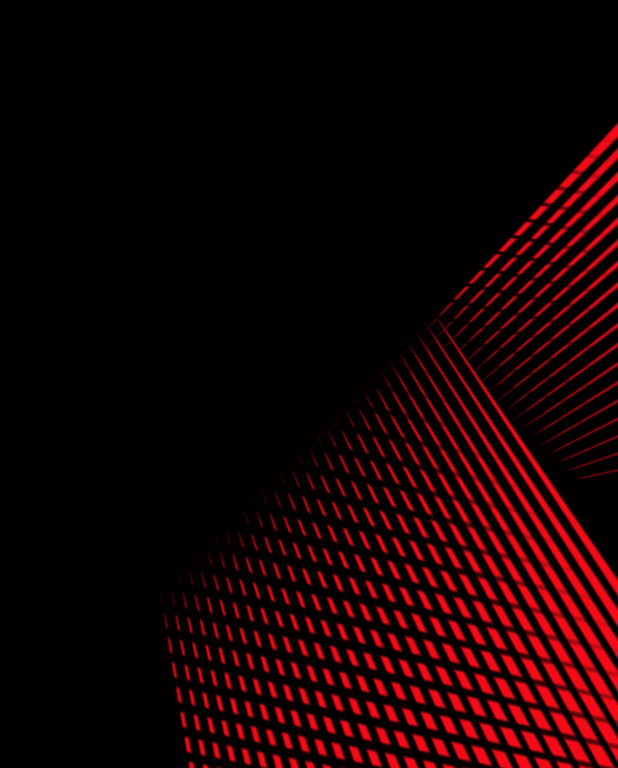
Reproduce this background procedurally as a Shadertoy shader.

```glsl
// Coverage of a soft-edged strip at a given distance from its centre line
float strip(float dist, float halfWidth) {
    float soft = max(0.0025, 0.9 / iResolution.y);
    return smoothstep(-soft, soft, halfWidth - dist);
}

// Dashes cut by slightly tilted rows; 1 inside a dash, 0 in a gap
float dashes(vec2 p, float rows, float halfLength) {
    float phase = fract((1.0 - p.y - 0.2 * p.x) * rows);
    return 1.0 - smoothstep(halfLength - 0.09, halfLength + 0.09, abs(phase - 0.47));
}

// Strands falling from the diagonal ridge to the bottom edge
float lowerFan(vec2 p) {
    float light = 0.0;
    for (int i = 0; i <= 30; i++) {
        float s = float(i) / 30.0;
        vec2 top = mix(vec2(0.561, 0.598), vec2(0.206, 0.246), s);
        float bottomX = 0.962 - 0.712 * s * (1.25 - 0.25 * s);
        float depth = (top.y - p.y) / top.y;
        if (depth < 0.0) continue;

        float dist = abs(p.x - mix(top.x, bottomX, depth)) * mix(0.84, 0.98, s);
        float body = strip(dist, 0.0002 + depth * mix(0.0092, 0.0028, s));
        float fade = smoothstep(0.0, mix(0.035, 0.1, s), top.y - p.y);
        float cut = dashes(p, 32.0, mix(0.43, 0.3, smoothstep(0.0, 0.6, s)));
        cut = mix(1.0, cut, 0.96 * smoothstep(0.0, 0.32, s));
        light = max(light, body * fade * cut);
    }
    return light;
}

// Strands rising from the fold to the right edge
float upperFan(vec2 p) {
    float light = 0.0;
    for (int i = 0; i <= 17; i++) {
        float u = float(i) / 17.0;
        vec2 start = vec2(0.53 + 0.215 * u, 0.545 - 0.17 * u);
        float endY = 0.831 - 0.521 * u + 0.078 * u * u;
        float reach = (p.x - start.x) / (0.805 - start.x);
        if (reach < 0.0) continue;

        float dist = abs(p.y - mix(start.y, endY, reach)) * mix(0.68, 0.85, u);
        float body = strip(dist, reach * mix(0.0062, 0.0004, sqrt(u)));
        float fade = smoothstep(0.0, 0.3, reach) * mix(1.0, 0.75, u * u);
        float cut = dashes(p, 40.0, 0.4);
        cut = mix(1.0, cut, 0.9 * (1.0 - u) * (1.0 - smoothstep(0.5, 1.05, reach)));
        light = max(light, body * fade * cut);
    }
    return light;
}

void mainImage(out vec4 fragColor, in vec2 fragCoord) {
    vec2 p = fragCoord / iResolution.y;
    vec3 black = vec3(0.006, 0.0, 0.0);
    vec3 red = vec3(0.96, 0.045, 0.095);
    float light = max(lowerFan(p), upperFan(p));
    fragColor = vec4(mix(black, red, light), 1.0);
}
```
